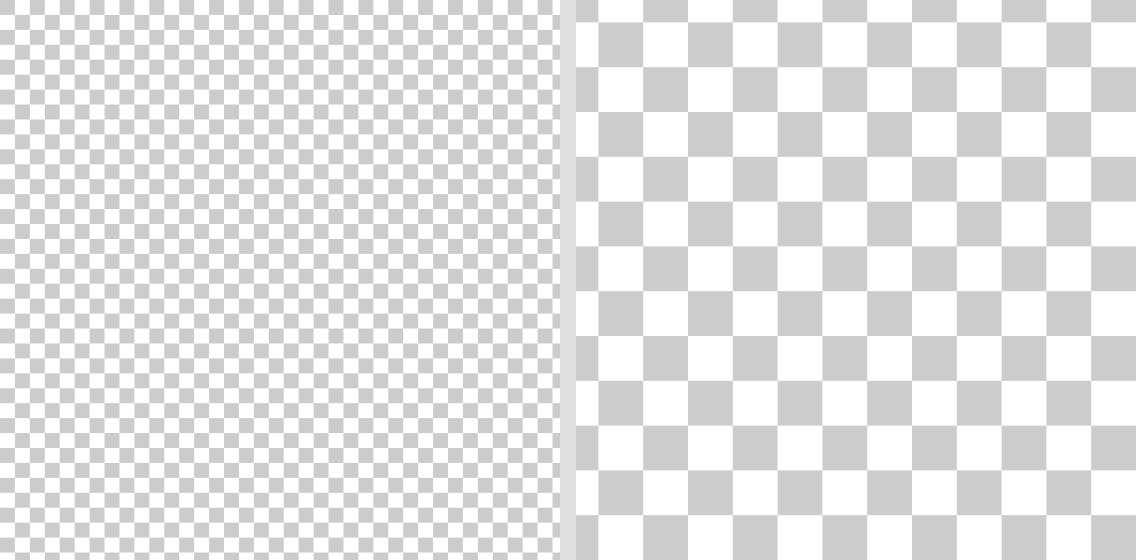
Left, the full canvas; right, a detail of the centre.
Reproduce this pattern procedurally as a WebGL 2 fragment shader.

```glsl
#version 300 es
precision highp float;
// Checkerboard of light grey and white squares, counted from the top left corner.
// Each axis gives a smooth square wave of +1 and -1; the product of the two
// waves picks the colour, so edges and corners blend evenly.

uniform vec2 u_resolution;
out vec4 fragColor;

const float CELLS = 37.5;            // squares across and down
const vec3 GREY = vec3(0.8);
const vec3 WHITE = vec3(1.0);

// Square wave of period 2, +1 on even cells, with ramps of the given width.
float squareWave(float x, float rampWidth) {
    float edgeDistance = abs(mod(x - 0.5, 2.0) - 1.0) - 0.5;
    return clamp(2.0 * edgeDistance / rampWidth, -1.0, 1.0);
}

// Coverage of the grey squares, from 0 to 1.
float checker(vec2 p, vec2 rampWidth) {
    float wave = squareWave(p.x, rampWidth.x) * squareWave(p.y, rampWidth.y);
    return 0.5 + 0.5 * wave;
}

void main() {
    vec2 uv = gl_FragCoord.xy / u_resolution;
    vec2 cell = CELLS * vec2(uv.x, 1.0 - uv.y);
    vec2 pixelWidth = CELLS / u_resolution;

    fragColor = vec4(mix(WHITE, GREY, checker(cell, pixelWidth)), 1.0);
}
```
